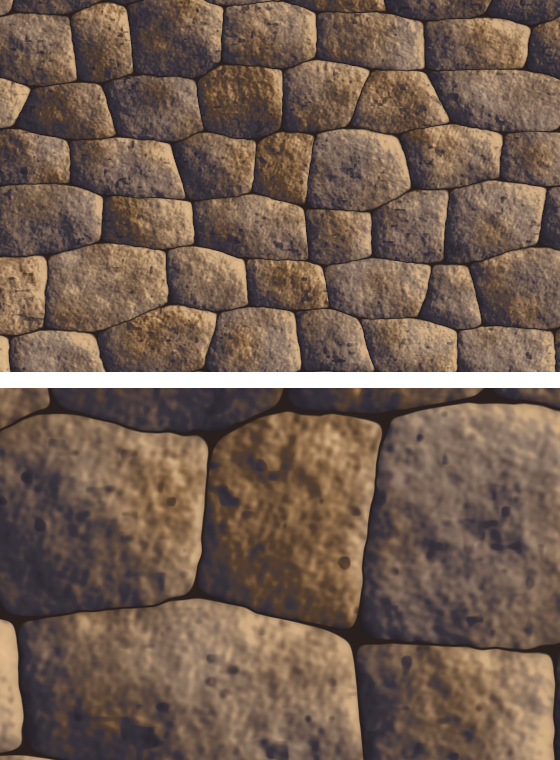
Top, the full canvas; bottom, a detail of the centre.
Reproduce this texture procedurally as a Shadertoy shader.

```glsl
// Dry-laid wall of large squarish stones in low sunlight from the right.
// Stones are cells of a weighted, vertically stretched Voronoi diagram in
// swaying courses; bevels, noise relief and pits are lit along one direction.

const vec2  PITCH       = vec2(0.245, 0.165);  // mean stone size, canvas heights
const vec2  JITTER      = vec2(0.50, 0.20);    // seed scatter, share of a pitch
const float STRETCH     = 1.95;                // flattens the courses
const float SIZE_SPREAD = 0.020;               // difference between stone sizes
const float CORNER      = 0.006;               // rounding of the corners
const float JOINT       = 0.0009;              // half width of the open joint
const float PILLOW      = 0.036;               // reach of the broad bulge
const float RIM         = 0.009;               // reach of the sharp bevel
const vec2  SUN         = vec2(0.92, 0.39);
const float EXPOSURE    = 0.44;

const vec3 GAP    = vec3(0.16, 0.12, 0.11);
const vec3 SHADOW = vec3(0.225, 0.20, 0.235);
const vec3 BROWN  = vec3(0.34, 0.25, 0.18);
const vec3 GRAY   = vec3(0.44, 0.36, 0.32);
const vec3 GOLD   = vec3(0.58, 0.44, 0.30);
const vec3 PALE   = vec3(0.59, 0.50, 0.43);
const vec3 SUNLIT = vec3(0.81, 0.67, 0.51);

float hash(vec2 p) {
    return fract(sin(dot(p, vec2(127.1, 311.7))) * 43758.5453);
}

float noise(vec2 p) {
    vec2 i = floor(p), f = fract(p);
    f = f * f * (3.0 - 2.0 * f);
    return mix(mix(hash(i), hash(i + vec2(1, 0)), f.x),
               mix(hash(i + vec2(0, 1)), hash(i + vec2(1, 1)), f.x), f.y);
}

// Rough stone surface, coarse lumps down to grains; mean is near 0.54
float relief(vec2 p) {
    float sum = 0.0, amp = 0.5;
    p *= 24.0;
    for (int i = 0; i < 4; i++) {
        sum += amp * noise(p);
        p = mat2(1.62, 1.24, -1.24, 1.62) * p + 7.3;
        amp *= 0.6;
    }
    return sum;
}

// Seed of a cell in stretched space; z is its size weight
vec3 stoneSeed(vec2 cell) {
    vec2 scatter = vec2(hash(cell), hash(cell + 37.2)) - 0.5;
    vec2 pos = cell + 0.5 + JITTER * scatter;
    pos.x += 0.5 * mod(cell.y, 2.0) - 0.25;
    return vec3(pos * PITCH * vec2(1.0, STRETCH), SIZE_SPREAD * hash(cell + 81.6));
}

float power(vec2 q, vec3 seed) {
    vec2 d = q - seed.xy;
    return dot(d, d) - seed.z;
}

// Distance to the joint; also the stone's cell and its outward slopes
float stoneEdge(vec2 p, out vec2 stone, out vec2 bulge, out vec2 rim) {
    vec2 axes = vec2(1.0, STRETCH), q = p * axes, base = floor(p / PITCH);
    float nearest = 1e3;
    stone = base;
    for (int y = -2; y <= 2; y++)
    for (int x = -2; x <= 2; x++) {
        vec2 cell = base + vec2(x, y);
        float d = power(q, stoneSeed(cell));
        if (d < nearest) { nearest = d; stone = cell; }
    }
    vec3 own = stoneSeed(stone);
    float blend = 0.0;
    bulge = rim = vec2(0.0);
    for (int y = -2; y <= 2; y++)
    for (int x = -2; x <= 2; x++) {
        if (x == 0 && y == 0) continue;
        vec3 other = stoneSeed(stone + vec2(x, y));
        vec2 across = (other.xy - own.xy) * axes;
        float len = max(length(across), 1e-4);
        float e = max((power(q, other) - nearest) / (2.0 * len), 0.0);
        blend += exp(-e / CORNER);
        bulge += across / len * exp(-e / PILLOW);
        rim += across / len * exp(-e / RIM);
    }
    bulge /= max(length(bulge), 1.0);
    rim /= max(length(rim), 1.0);
    return -CORNER * log(blend + 1e-12);
}

void mainImage(out vec4 fragColor, in vec2 fragCoord) {
    vec2 p = fragCoord / iResolution.y;
    float px = 1.0 / iResolution.y;

    // Courses sway and vary in size, joints are slightly uneven
    vec2 w = p + vec2(3.1, 2.0);
    w.y += 0.026 * sin(4.6 * p.x + 8.0 * p.y + 0.6);
    w.x += 0.040 * sin(4.0 * p.x + 2.5 * p.y + 2.0);
    w += 0.007 * (vec2(noise(p * 19.0), noise(p * 19.0 + 40.0)) - 0.5);
    w += 0.003 * (vec2(noise(p * 75.0), noise(p * 75.0 + 40.0)) - 0.5);

    vec2 stone, bulge, rim;
    float edge = stoneEdge(w, stone, bulge, rim);
    float tint = hash(stone + 12.4);
    vec2 s = p + 9.0 * vec2(tint, hash(stone + 55.0));

    // Sunlight on bulge, bevel, broad facets and grain
    float light = EXPOSURE + 0.18 * (hash(stone + 5.9) - 0.5);
    light += 0.46 * dot(bulge, SUN) + 0.40 * dot(rim, SUN);
    light += 0.55 * (noise(s * 8.0) - noise((s + SUN * 0.04) * 8.0));
    light += 1.9 * (relief(s) - relief(s + SUN * 0.005));
    light += 0.55 * (relief(s + 4.0) - 0.54) + 0.20 * (noise(s * 150.0) - 0.5);
    light += 0.26 * (noise(s * 6.0 + 3.0) - 0.5) - 0.16 * (p.y - 0.5);

    // Small dark pits in patches
    float pits = 0.7 * noise(s * 92.0) + 0.3 * noise(s * 47.0 + 11.0);
    pits = smoothstep(0.66, 0.84, pits);
    light -= 0.42 * pits * smoothstep(0.25, 0.65, noise(s * 9.0 + 20.0));

    // Tone ramp, between golden and greyish stone
    float cool = 0.58 + 0.7 * (tint - 0.5) + 1.3 * (noise(s * 11.0 + 60.0) - 0.5);
    cool = clamp(cool + 0.25 * (p.x - 0.75) - 0.4 * (p.y - 0.5), 0.0, 1.0);
    vec3 tone = clamp(vec3(light, light - 0.33, light - 0.66) * 3.0, 0.0, 1.0);
    vec3 color = mix(SHADOW, mix(BROWN, GRAY, cool), tone.x);
    color = mix(color, mix(GOLD, PALE, cool), tone.y);
    color = mix(color, SUNLIT, tone.z);
    color *= 1.0 + 0.5 * clamp(light, -0.5, 0.0) + 0.2 * clamp(light - 1.0, 0.0, 0.5);

    // Open joints with a soft contact shadow
    color *= 1.0 - 0.28 * exp(-edge / 0.003);
    color = mix(GAP, color, smoothstep(JOINT - px, JOINT + px, edge));
    fragColor = vec4(color, 1.0);
}
```
